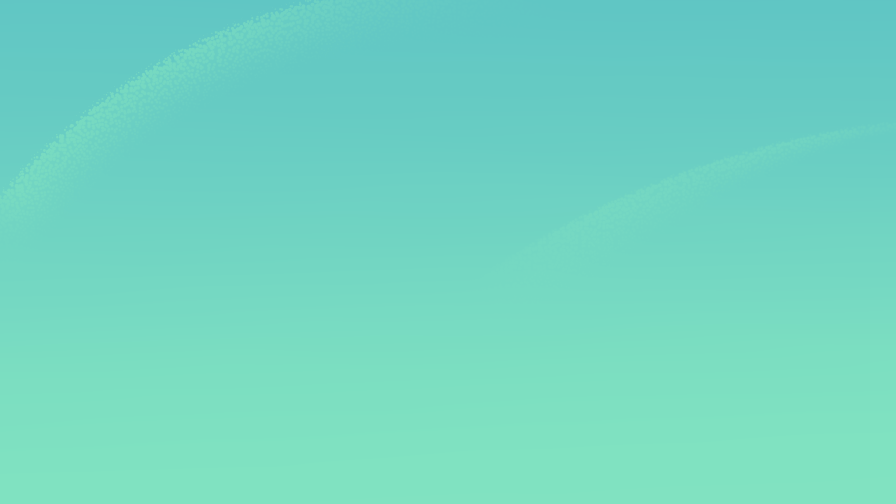
Reproduce this background procedurally as a WebGL 1 fragment shader.

```glsl
precision highp float;
// Soft teal-to-mint sky with two grainy, curved wisps of light.

uniform vec2 u_resolution;

const vec3 SKY_TOP = vec3(0.37, 0.77, 0.77);
const vec3 SKY_UPPER = vec3(0.402, 0.797, 0.765);
const vec3 SKY_MIDDLE = vec3(0.445, 0.834, 0.762);
const vec3 SKY_LOWER = vec3(0.482, 0.868, 0.758);
const vec3 SKY_BOTTOM = vec3(0.504, 0.888, 0.755);
const vec3 WISP_MINT = vec3(0.52, 0.90, 0.75);

vec2 hash2(vec2 p) {
  vec2 q = vec2(dot(p, vec2(127.1, 311.7)), dot(p, vec2(269.5, 183.3)));
  return fract(sin(q) * 43758.55);
}

// Distance to the nearest scattered point, one point per unit cell.
float cellular(vec2 p) {
  vec2 cell = floor(p);
  float nearest = 2.0;
  for (int j = -1; j <= 1; j++) {
    for (int i = -1; i <= 1; i++) {
      vec2 neighbour = cell + vec2(float(i), float(j));
      nearest = min(nearest, length(neighbour + hash2(neighbour) - p));
    }
  }
  return nearest;
}

// Wide, flat brush streaks made of layered sines, about -1 to 1.
float streaks(vec2 p) {
  float sum = 0.0;
  float weight = 0.5;
  for (int i = 0; i < 4; i++) {
    sum += weight * sin(p.y * 23.0 + 2.2 * sin(p.x * 2.9 + p.y * 5.0));
    p = p * 1.7 + vec2(1.3, 0.7);
    weight *= 0.6;
  }
  return sum;
}

// Vertical gradient; depth runs from 0 at the top to 1 at the bottom.
vec3 skyColor(float depth) {
  vec3 color = mix(SKY_TOP, SKY_UPPER, smoothstep(-0.12, 0.28, depth));
  color = mix(color, SKY_MIDDLE, smoothstep(0.18, 0.54, depth));
  color = mix(color, SKY_LOWER, smoothstep(0.44, 0.76, depth));
  return mix(color, SKY_BOTTOM, smoothstep(0.64, 1.0, depth));
}

// Polar position on an arc: x = bearing left of straight up, y = inward depth.
vec2 arcPosition(vec2 p, vec2 center, float radius) {
  vec2 d = p - center;
  return vec2(atan(-d.x, d.y), radius - length(d));
}

// Rim dissolving inward: a soft veil under grains that grow sparser.
float wisp(float inward, float width, float grain, float roughness) {
  float rim = smoothstep(-0.004, 0.006, inward + (grain - 0.55) * roughness);
  float t = clamp(inward / width, 0.0, 1.0);
  float veil = 1.0 - smoothstep(0.0, 1.0, t);
  float threshold = mix(0.45, 0.85, t);
  float speckle = smoothstep(threshold - 0.22, threshold + 0.22, grain);
  return rim * (0.5 * veil + 0.6 * speckle * sqrt(veil));
}

void main() {
  vec2 p = gl_FragCoord.xy / u_resolution.y;
  float across = gl_FragCoord.x / u_resolution.x;

  // Sky, tilted a little toward the right
  float depth = 1.0 - p.y;
  depth += 0.14 * (across - 0.5) * (depth - 0.3);
  depth += 0.009 * streaks(p);
  vec3 color = skyColor(depth);

  float grain = 1.0 - cellular(p * 140.0);

  // Large wisp at the upper left, strongest toward its lower end
  vec2 arc = arcPosition(p, vec2(0.911, -0.152), 1.185);
  float fade = smoothstep(-0.20, 0.55, arc.x) * (1.0 - smoothstep(0.82, 0.98, arc.x));
  color = mix(color, WISP_MINT, 0.50 * fade * wisp(arc.y, 0.125, grain, 0.026));

  // Slender wisp at the right, widening toward its lower left end
  arc = arcPosition(p, vec2(1.986, -1.070), 1.839);
  fade = smoothstep(0.0, 0.25, arc.x) * (1.0 - smoothstep(0.44, 0.63, arc.x));
  float width = mix(0.025, 0.13, smoothstep(0.08, 0.55, arc.x));
  color = mix(color, WISP_MINT, 0.29 * fade * wisp(arc.y, width, grain, 0.010));

  gl_FragColor = vec4(color, 1.0);
}
```
